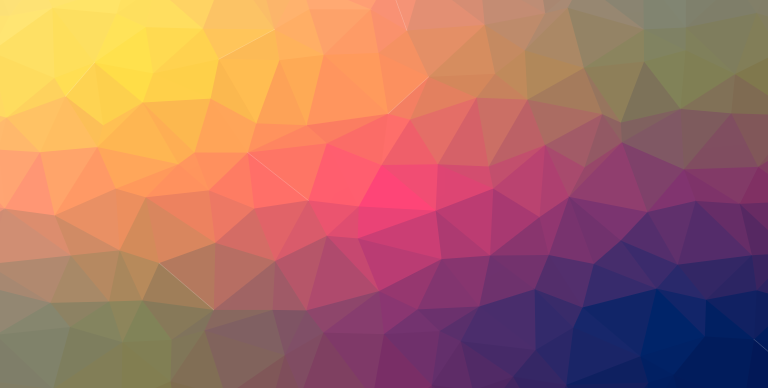
This background is drawn by a Shadertoy shader. Its source:

```glsl
#define CELL_SIZE vec2(0.137, 0.119)
#define JITTER vec2(0.36, 0.33)
#define SHADE_VARIATION 0.016
#define SEAM_CHANCE 0.05
#define SEAM_WIDTH 0.0016
#define SEAM_GLOW 0.22
#define PALE_YELLOW vec3(1.00, 0.89, 0.47)
#define YELLOW vec3(1.00, 0.87, 0.27)
#define PINK vec3(1.00, 0.27, 0.46)
#define NAVY vec3(0.00, 0.14, 0.41)
#define DARK_NAVY vec3(0.01, 0.09, 0.33)

vec2 hash22(vec2 p) {
    vec3 q = fract(p.xyx * vec3(0.1031, 0.1030, 0.0973));
    q += dot(q, q.yzx + 33.33);
    return fract((q.xx + q.yz) * q.zy);
}

// Colour ramp shared by both axes
vec3 ramp(float t) {
    vec3 color = mix(PALE_YELLOW, YELLOW, smoothstep(0.0, 0.2, t));
    color = mix(color, PINK, clamp((t - 0.2) / 0.3, 0.0, 1.0));
    color = mix(color, NAVY, clamp((t - 0.5) / 0.34, 0.0, 1.0));
    return mix(color, DARK_NAVY, clamp((t - 0.87) / 0.13, 0.0, 1.0));
}

// Average of a left-to-right and a top-to-bottom ramp
vec3 background(vec2 p, float aspect) {
    vec2 uv = clamp(vec2(p.x / aspect, 1.0 - p.y), 0.0, 1.0);
    return 0.5 * (ramp(uv.x) + ramp(uv.y));
}

vec2 meshVertex(vec2 id) {
    vec2 offset = 2.0 * hash22(id + 41.0) - 1.0;
    return (id + offset * JITTER) * CELL_SIZE;
}

// Signed distance to the line a-b, positive on its left
float leftOf(vec2 p, vec2 a, vec2 b) {
    vec2 e = normalize(b - a);
    return e.x * (p.y - a.y) - e.y * (p.x - a.x);
}

float segmentDistance(vec2 p, vec2 a, vec2 b) {
    vec2 e = b - a;
    float t = clamp(dot(p - a, e) / dot(e, e), 0.0, 1.0);
    return length(p - a - e * t);
}

// Adds one flat facet, weighted by its smooth coverage
void addFacet(inout vec4 sum, vec2 p, vec2 a, vec2 b, vec2 c,
              float aspect, float pixel, float tone) {
    float inside = min(leftOf(p, a, b), min(leftOf(p, b, c), leftOf(p, c, a)));
    float coverage = clamp(inside / pixel + 0.5, 0.0, 1.0);
    vec3 color = background((a + b + c) / 3.0, aspect);
    color *= 1.0 + SHADE_VARIATION * (2.0 * tone - 1.0);
    sum += vec4(color, 1.0) * coverage;
}

void mainImage(out vec4 fragColor, in vec2 fragCoord) {
    float aspect = iResolution.x / iResolution.y;
    float pixel = 1.0 / iResolution.y;
    vec2 p = fragCoord * pixel;
    vec2 home = floor(p / CELL_SIZE);

    vec4 sum = vec4(background(p, aspect), 1.0) * 0.001;
    float seam = 0.0;

    for (int j = -1; j <= 1; j++) {
        for (int i = -1; i <= 1; i++) {
            vec2 id = home + vec2(i, j);
            vec2 a = meshVertex(id);
            vec2 b = meshVertex(id + vec2(1, 0));
            vec2 c = meshVertex(id + vec2(1, 1));
            vec2 d = meshVertex(id + vec2(0, 1));

            // Turn the quad so that a-c is its shorter diagonal
            if (distance(b, d) < distance(a, c)) {
                vec2 first = a;
                a = b; b = c; c = d; d = first;
            }
            vec2 tone = hash22(id + 97.0);
            addFacet(sum, p, a, b, c, aspect, pixel, tone.x);
            addFacet(sum, p, a, c, d, aspect, pixel, tone.y);

            // A few diagonals show a thin light seam
            float lit = step(hash22(id + 173.0).x, SEAM_CHANCE);
            float edge = segmentDistance(p, a, c) - 0.5 * SEAM_WIDTH;
            seam = max(seam, lit * clamp(0.5 - edge / pixel, 0.0, 1.0));
        }
    }

    vec3 color = sum.rgb / sum.a;
    fragColor = vec4(mix(color, vec3(1.0), SEAM_GLOW * seam), 1.0);
}
```
